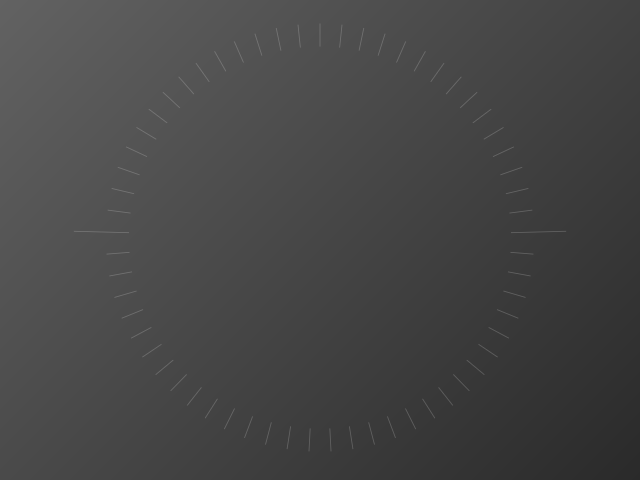
Give the GLSL for this background, as a Shadertoy shader.

```glsl
// A dark grey diagonal gradient under a faint dial of 61 radial ticks.
// The plane is folded into equal angular sectors, so one tick draws them all;
// the two ticks nearest the horizontal reach further out.

const float TAU = 6.2831853;
const float TICK_COUNT = 61.0;

// Share of a pixel covered by a band of the given half width.
float bandCoverage(float dist, float halfWidth, float pixel) {
    float overlap = halfWidth + 0.5 * pixel - abs(dist);
    return clamp(overlap, 0.0, min(2.0 * halfWidth, pixel)) / pixel;
}

float dialTicks(vec2 p, float pixel) {
    // Fold to the nearest tick, counted clockwise from the top
    float sector = TAU / TICK_COUNT;
    float angle = atan(p.x, p.y);
    float index = floor(angle / sector + 0.5);
    float offset = angle - index * sector;
    vec2 local = length(p) * vec2(sin(offset), cos(offset));

    // Ticks 15 on either side lie almost level and are longer
    float inner = 0.398;
    float outer = abs(index) == 15.0 ? 0.513 : 0.446;

    float across = bandCoverage(local.x, 0.00085, pixel);
    float along = bandCoverage(local.y - 0.5 * (inner + outer), 0.5 * (outer - inner), pixel);
    return across * along;
}

void mainImage(out vec4 fragColor, in vec2 fragCoord) {
    float pixel = 1.0 / iResolution.y;
    vec2 size = iResolution.xy * pixel;
    vec2 pos = fragCoord * pixel;

    // Background: light at the upper left, dark at the lower right
    float slope = (pos.x + 1.0 - pos.y) / (size.x + 1.0);
    vec3 color = vec3(mix(0.384, 0.165, slope));

    // Dial, slightly above the middle
    vec2 dialCenter = vec2(0.5 * size.x, 0.505);
    color = mix(color, vec3(1.0), 0.2 * dialTicks(pos - dialCenter, pixel));

    fragColor = vec4(color, 1.0);
}
```
